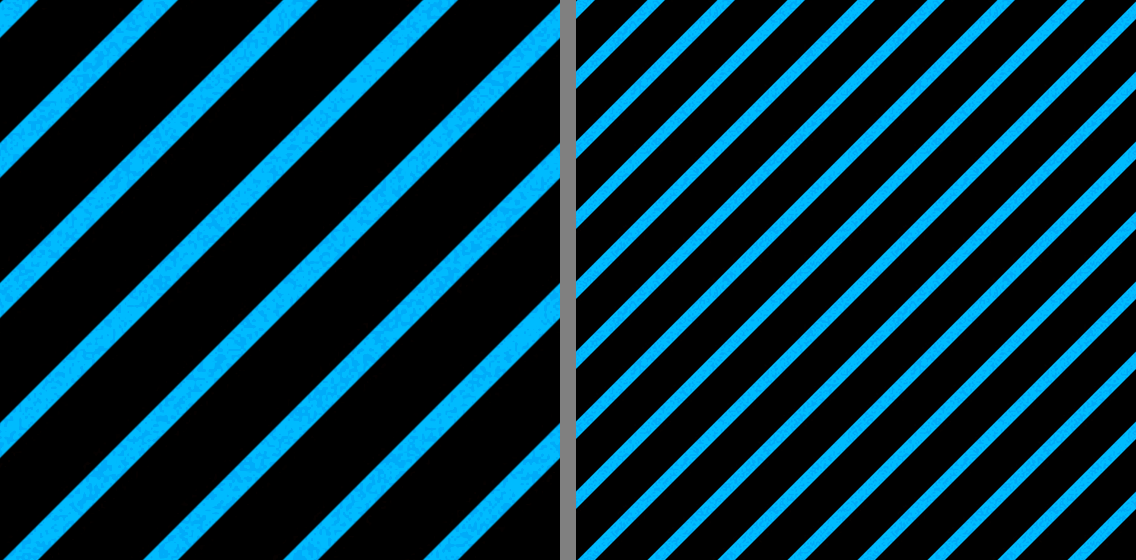
Left, the tile; right, the same tile 2 across and 2 down.
Write a three.js fragment shader that draws this pattern.

```glsl
varying vec2 vUv;

const float STRIPES = 4.0;          // repeats across and up
const float STRIPE_CENTER = 0.146;  // position within one repeat
const float STRIPE_WIDTH = 0.25;    // share of one repeat
const float EDGE_SOFTNESS = 0.012;
const float GRAIN_CELLS = 192.0;
const float PATCH_CELLS = 12.0;
const float GRAIN_STRENGTH = 0.8;
const vec3 BACKGROUND = vec3(0.0);
const vec3 BLUE = vec3(0.0, 0.733, 0.995);
const vec3 DEEP_BLUE = vec3(0.0, 0.655, 0.965);
const vec3 FAINT_TINT = vec3(0.03, 0.008, 0.004);

float hash(vec2 p) {
  vec3 q = fract(vec3(p.xyx) * 0.1031);
  q += dot(q, q.yzx + 33.33);
  return fract((q.x + q.y) * q.z);
}

// Value noise that wraps after the given number of cells.
float wrappedNoise(vec2 uv, float cells) {
  vec2 p = uv * cells;
  vec2 cell = floor(p);
  vec2 f = smoothstep(0.0, 1.0, p - cell);
  vec2 a = mod(cell, cells);
  vec2 b = mod(cell + 1.0, cells);
  return mix(mix(hash(a), hash(vec2(b.x, a.y)), f.x),
             mix(hash(vec2(a.x, b.y)), hash(b), f.x), f.y);
}

void main() {
  // Diagonal stripes rising to the right
  float diagonal = STRIPES * (vUv.x - vUv.y) - STRIPE_CENTER + 0.5;
  float stripeId = mod(floor(diagonal), STRIPES);
  float dist = abs(fract(diagonal) - 0.5) - 0.5 * STRIPE_WIDTH;
  float stripe = 1.0 - smoothstep(-EDGE_SOFTNESS, EDGE_SOFTNESS, dist);

  // Fine specks, gathered in patches and varying by stripe
  float grain = wrappedNoise(vUv, GRAIN_CELLS);
  float patches = wrappedNoise(vUv, PATCH_CELLS);
  float density = 0.2 * patches + 0.1 * hash(vec2(stripeId, 7.0));
  float specks = smoothstep(0.7, 0.85, grain + density);
  vec3 ink = mix(BLUE, DEEP_BLUE, GRAIN_STRENGTH * specks);

  // Barely visible tint in the dark bands beside the stripes
  float halo = smoothstep(0.03, 0.06, dist) * (1.0 - smoothstep(0.1, 0.14, dist));
  float tint = halo * smoothstep(0.75, 0.9, grain) * patches;
  vec3 ground = BACKGROUND + FAINT_TINT * tint;

  gl_FragColor = vec4(mix(ground, ink, stripe), 1.0);
}
```
